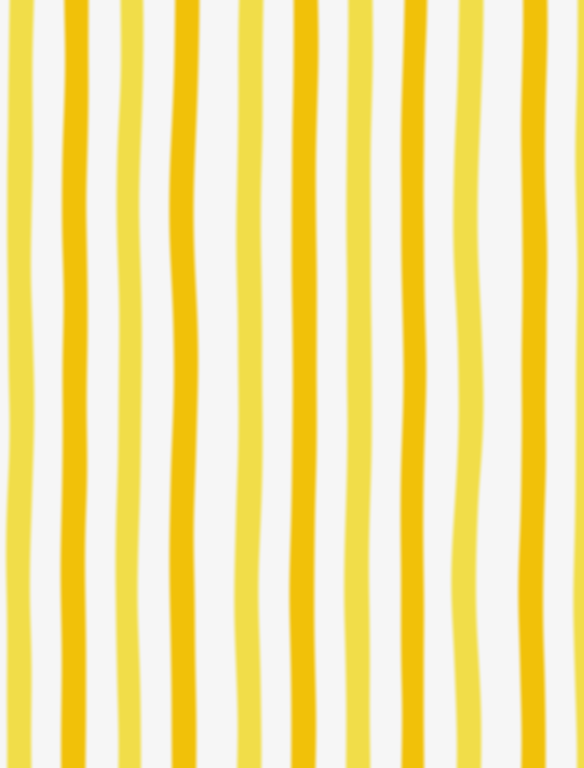
Write a WebGL 1 fragment shader that draws this pattern.

```glsl
precision highp float;
// Hand-painted vertical stripes, alternating lemon and amber on off-white.

uniform vec2 u_resolution;

const float TAU = 6.2831853;
const int STRIPE_COUNT = 11;
const float GROUP_SIZE = 5.0;

// Lengths are fractions of the canvas height.
const float FIRST_CENTER = 0.026;
const float SPACING = 0.0711;
const float GROUP_GAP = 0.0143;
const float HALF_WIDTH = 0.0158;
const float EDGE_SOFTNESS = 0.0038;
const float SWAY_LENGTH = 0.495;

const vec3 PAPER = vec3(0.963, 0.963, 0.965);
const vec3 LEMON = vec3(0.945, 0.868, 0.285);
const vec3 AMBER = vec3(0.945, 0.757, 0.035);

float hash(float n) {
  return fract(sin(n * 127.1 + 11.7) * 4375.85);
}

// One-dimensional gradient noise, a separate curve for each seed.
float gradientNoise(float x, float seed) {
  float cell = floor(x);
  float f = x - cell;
  float slopeA = hash(cell + seed * 37.0) * 2.0 - 1.0;
  float slopeB = hash(cell + 1.0 + seed * 37.0) * 2.0 - 1.0;
  float blend = f * f * f * (f * (f * 6.0 - 15.0) + 10.0);
  return mix(slopeA * f, slopeB * (f - 1.0), blend);
}

// Even spacing, with a wider gap before the last stripe of each group.
float restCenter(float index) {
  float gaps = floor((index + 1.0) / GROUP_SIZE);
  return FIRST_CENTER + SPACING * index + GROUP_GAP * gaps;
}

// Shared sway, strongest on the fourth stripe of a group, plus hand wobble.
float sway(float index, float depth) {
  float place = mod(index, GROUP_SIZE);
  float strength = 0.0009 + 0.0022 * smoothstep(1.0, 3.0, place)
                 * (1.0 - step(3.5, place));
  float wave = strength * cos(TAU * depth / SWAY_LENGTH);
  float wobble = 0.005 * gradientNoise(depth * 4.5, index + 1.0);
  float drift = 0.0015 - 0.003 * depth;
  return wave + wobble + drift;
}

// Half width, varying between stripes and slightly along each one.
float brushHalfWidth(float index, float depth) {
  float narrow = 0.0011 * (1.0 - step(0.5, abs(mod(index, GROUP_SIZE) - 2.0)));
  return HALF_WIDTH - narrow + 0.0016 * gradientNoise(depth * 7.0, index + 23.0);
}

float stripeMask(vec2 p, float index, float softness) {
  float depth = 1.0 - p.y;
  float center = restCenter(index) + sway(index, depth);
  float d = abs(p.x - center) - brushHalfWidth(index, depth);
  return 1.0 - smoothstep(-softness, softness, d);
}

void main() {
  vec2 p = gl_FragCoord.xy / u_resolution.y;
  float softness = max(EDGE_SOFTNESS, 0.75 / u_resolution.y);

  vec3 color = PAPER;
  for (int i = 0; i < STRIPE_COUNT; i++) {
    float index = float(i);
    vec3 paint = mix(LEMON, AMBER, mod(index, 2.0));
    color = mix(color, paint, stripeMask(p, index, softness));
  }

  gl_FragColor = vec4(color, 1.0);
}
```
